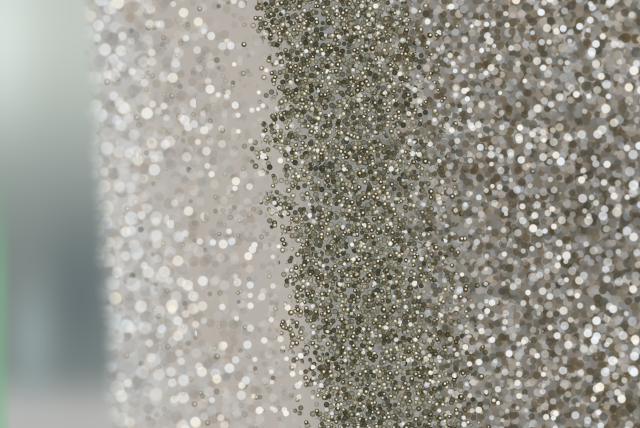
This texture is drawn by a Shadertoy shader. Its source:

```glsl
// Glitter on a curved surface: a sharp olive band between soft bokeh, beside a blurred backdrop.

vec3 hash3(vec2 cell, float seed) {
    vec3 q = fract(vec3(cell.xyx) * vec3(0.1031, 0.1030, 0.0973) + seed * 0.137);
    q += dot(q, q.yxz + 33.33);
    return fract((q.xxy + q.yzz) * q.zyx);
}

// Layered sines, roughly -1 to 1
float waves(vec2 p) {
    return 0.45 * sin(p.x * 31.0 + 2.0 * sin(p.y * 13.0))
         + 0.35 * sin(p.y * 43.0 + 2.0 * sin(p.x * 27.0))
         + 0.20 * sin((p.x + p.y) * 89.0 + 3.0 * sin(p.y * 37.0));
}

float disc(float dist, float radius, float soft) {
    return 1.0 - smoothstep(radius - soft, radius + soft, dist);
}

float blob(vec2 uv, vec2 centre, vec2 size) {
    vec2 q = (uv - centre) / size;
    return exp(-dot(q, q));
}

// Paints one jittered grain per cell; sharp grains get a dark rim and a glint
vec3 grains(vec3 under, vec2 p, float cell, float radius, float soft, float density,
            float opacity, vec3 dark, vec3 light, float sharp, float seed) {
    vec2 home = floor(p / cell);
    vec3 col = under;
    for (int j = -1; j <= 1; j++)
    for (int i = -1; i <= 1; i++) {
        vec2 id = home + vec2(i, j);
        vec3 h = hash3(id + 7.0, seed);
        vec3 k = hash3(id + 91.0, seed + 3.7);
        vec2 offset = p - (id + 0.1 + 0.8 * h.xy) * cell;
        float size = radius * (0.75 + 0.4 * k.y);
        float dist = length(offset);
        vec3 tone = mix(dark, light, pow(h.z, 1.2));
        tone += 0.07 * (k.z - 0.5) * vec3(1.0, 0.1, -0.9);
        tone *= 1.0 - 0.35 * sharp * smoothstep(0.45, 1.0, dist / size);
        float glint = disc(length(offset - size * 0.5 * (k.yz - 0.5)), size * 0.45, soft);
        tone = mix(tone, vec3(0.95, 0.95, 0.92), glint * sharp * smoothstep(0.45, 0.8, k.z));
        float shown = smoothstep(-0.05, 0.05, density - k.x);
        col = mix(col, tone, disc(dist, size, soft) * shown * opacity);
    }
    return col;
}

// Sparse bright discs: coverage in w, colour in xyz
vec4 sparkles(vec2 p, float cell, float radius, float soft, float density, float seed) {
    vec2 home = floor(p / cell);
    vec4 best = vec4(1.0, 1.0, 1.0, 0.0);
    for (int j = -1; j <= 1; j++)
    for (int i = -1; i <= 1; i++) {
        vec2 id = home + vec2(i, j);
        vec3 h = hash3(id + 23.0, seed);
        vec3 k = hash3(id + 57.0, seed + 1.9);
        float dist = length(p - (id + 0.1 + 0.8 * h.xy) * cell);
        float cover = disc(dist, radius * (0.55 + 0.5 * k.y), soft);
        cover *= step(h.z, density) * (0.5 + 0.5 * k.x);
        vec3 tint = mix(vec3(1.0, 0.97, 0.91), vec3(0.94, 0.97, 1.0), k.z);
        if (cover > best.w) best = vec4(tint, cover);
    }
    return best;
}

vec3 backdrop(vec2 uv) {
    vec3 col = mix(vec3(0.49, 0.53, 0.52), vec3(0.76, 0.79, 0.76), smoothstep(0.35, 0.95, uv.y));
    col = mix(col, vec3(0.72, 0.72, 0.71), 1.0 - smoothstep(0.02, 0.17, uv.y));
    col = mix(col, vec3(0.88, 0.92, 0.90), 0.7 * blob(uv, vec2(0.0, 0.93), vec2(0.06, 0.2)));
    col = mix(col, vec3(0.39, 0.43, 0.45), 0.75 * blob(uv, vec2(0.125, 0.31), vec2(0.055, 0.17)));
    col = mix(col, vec3(0.62, 0.68, 0.69), 0.6 * blob(uv, vec2(0.05, 0.2), vec2(0.035, 0.13)));
    float greenEdge = (1.0 - smoothstep(0.0, 0.022, uv.x)) * (1.0 - smoothstep(0.3, 0.65, uv.y));
    return mix(col, vec3(0.50, 0.72, 0.56), 0.55 * greenEdge);
}

vec3 surface(vec2 uv, float d) {
    vec3 col = mix(vec3(0.75, 0.75, 0.74), vec3(0.72, 0.695, 0.665), smoothstep(-0.34, -0.2, d));
    col = mix(col, vec3(0.58, 0.58, 0.57), smoothstep(-0.09, 0.02, d));
    return mix(col, vec3(0.51, 0.49, 0.46), smoothstep(0.08, 0.3, d));
}

void mainImage(out vec4 fragColor, in vec2 fragCoord) {
    vec2 uv = fragCoord / iResolution.xy;
    vec2 p = fragCoord / iResolution.y;
    float pixel = 1.0 / iResolution.y;

    // Signed distance from the slanted line of focus
    float d = uv.x - mix(0.555, 0.475, uv.y);
    float clump = waves(p);
    float leftBlur = max(-d, 0.0);
    float rightBlur = max(d, 0.0);
    float soft = max(0.8 * pixel, 0.0008 + 0.009 * leftBlur + 0.004 * rightBlur);

    float leftSide = 1.0 - smoothstep(-0.13, -0.03, d);
    float rightSide = smoothstep(0.02, 0.16, d);
    float band = smoothstep(-0.11, -0.015, d + 0.025 * clump) * (1.0 - smoothstep(0.09, 0.24, d));

    vec3 col = surface(uv, d);
    for (int n = 0; n < 3; n++) {
        float seed = float(n) * 2.3 + 1.0;
        vec2 q = p + vec2(0.37, 0.61) * float(n);
        // Pale bokeh, coarse bokeh, then grains in focus
        col = grains(col, q, 0.026, 0.005 + 0.03 * leftBlur, soft, 0.55, 0.34 * leftSide,
                     vec3(0.55, 0.52, 0.48), vec3(0.89, 0.89, 0.88), 0.0, seed);
        col = grains(col, q, 0.018, 0.006 + 0.009 * rightBlur, soft, 0.75, 0.72 * rightSide,
                     vec3(0.30, 0.27, 0.20), vec3(0.80, 0.79, 0.78), 0.0, seed + 11.0);
        col = grains(col, q, 0.012, 0.0056, soft, band * (0.62 + 0.12 * clump), 0.92,
                     vec3(0.26, 0.24, 0.14), vec3(0.70, 0.68, 0.58), 1.0, seed + 23.0);
    }
    col *= 1.0 - 0.13 * blob(uv, vec2(0.93, 0.52), vec2(0.12, 0.2));

    float radius = 0.0045 + 0.035 * leftBlur + 0.014 * rightBlur;
    float density = mix(0.22, 0.34, max(rightSide, smoothstep(0.18, 0.32, leftBlur)));
    for (int n = 0; n < 2; n++) {
        vec4 s = sparkles(p + 0.43 * float(n), 0.03, radius, soft, density, 41.0 + 5.0 * float(n));
        col = mix(col, s.rgb, s.w * mix(0.92, 0.6, smoothstep(0.08, 0.3, leftBlur)));
    }

    // Soft left rim of the surface
    float rim = mix(0.18, 0.142, uv.y) + 0.004 * waves(p.yy * 1.3);
    col = mix(backdrop(uv), col, smoothstep(rim - 0.022, rim + 0.022, uv.x));
    fragColor = vec4(clamp(col, 0.0, 1.0), 1.0);
}
```
